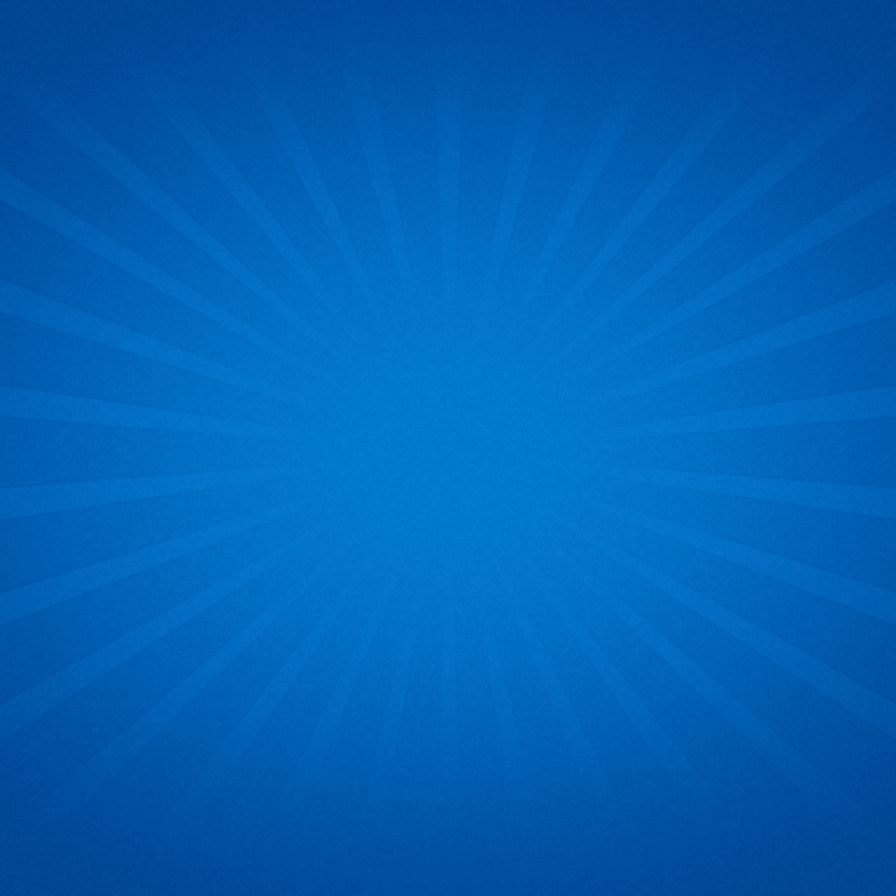
Give the GLSL for this background, as a WebGL 1 fragment shader.

```glsl
precision highp float;
// Blue sunburst: a soft elliptical glow darkening toward the corners, with
// thin pale rays from the centre. Rays come from repeating the polar angle;
// faint dark rims outline them, and mottled grain covers it all.
uniform vec2 u_resolution;

const float PI = 3.14159;
const vec2 CENTER = vec2(0.501, 0.495);

// Glow
const vec3 GLOW_COLOR = vec3(0.008, 0.474, 0.804);
const vec3 MID_COLOR  = vec3(0.002, 0.376, 0.708);
const vec3 EDGE_COLOR = vec3(0.000, 0.272, 0.577);
const vec2 GLOW_SCALE = vec2(1.5, 2.0);
const vec2 GLOW_RANGE = vec2(0.10, 1.25);

// Rays
const float RAY_COUNT = 30.0;
const float RAY_HALF_ANGLE = 0.031;
const float UPPER_SPREAD = 0.047;    // widens the gaps around the top ray
const float SIDE_SPREAD = 0.023;     // widens the gaps at left and right
const vec3 RAY_LIGHT = vec3(0.002, 0.027, 0.030);
const float TOP_STRENGTH = 0.80;     // ray strength relative to the sides
const float BOTTOM_STRENGTH = 0.58;
const vec2 RAY_RISE = vec2(0.06, 0.37);
const vec2 TOP_FADE = vec2(0.27, 0.49);
const vec2 BOTTOM_FADE = vec2(0.22, 0.46);
const vec3 RIM_SHADE = vec3(0.001, 0.009, 0.010);
const float RIM_WIDTH = 0.0014;

// Grain
const float FINE_CELLS = 512.0;
const float MOTTLE_CELLS = 230.0;
const float FINE_AMOUNT = 0.014;
const float MOTTLE_AMOUNT = 0.012;

float hash(vec2 p) {
  vec3 q = fract(vec3(p.xyx) * 0.1031);
  q += dot(q, q.yzx + 33.33);
  return fract((q.x + q.y) * q.z);
}

float valueNoise(vec2 p) {
  vec2 cell = floor(p);
  vec2 t = fract(p);
  t = t * t * (3.0 - 2.0 * t);
  float low = mix(hash(cell), hash(cell + vec2(1.0, 0.0)), t.x);
  float high = mix(hash(cell + vec2(0.0, 1.0)), hash(cell + 1.0), t.x);
  return mix(low, high, t.y);
}

// Sum of bell-shaped fine grain and soft mottling, centred on zero
float grain(vec2 uv) {
  vec2 cell = floor(uv * FINE_CELLS);
  float fine = hash(cell) + hash(cell + 617.0) - 1.0;
  float mottle = valueNoise(uv * MOTTLE_CELLS) - 0.5;
  return FINE_AMOUNT * fine + MOTTLE_AMOUNT * mottle;
}

vec3 glow(vec2 p) {
  float s = smoothstep(GLOW_RANGE.x, GLOW_RANGE.y, length(p * GLOW_SCALE));
  vec3 inner = mix(GLOW_COLOR, MID_COLOR, min(s * 2.0, 1.0));
  return mix(inner, EDGE_COLOR, max(s * 2.0 - 1.0, 0.0));
}

// Undoes the uneven spacing, so that the rays repeat at equal angles
float evenAngle(float angle) {
  float upper = step(abs(angle), PI / 3.0);
  float side = step(abs(abs(angle) - 0.5 * PI), 0.25 * PI);
  return angle - upper * UPPER_SPREAD * sin(3.0 * angle)
               - side * SIDE_SPREAD * sin(4.0 * angle);
}

// Signed distance to the border of the nearest ray, negative inside
float rayDistance(vec2 p) {
  float angle = evenAngle(atan(p.x, p.y + 1e-5)); // from straight up
  float spacing = 2.0 * PI / RAY_COUNT;
  float offset = mod(angle + 0.5 * spacing, spacing) - 0.5 * spacing;
  return (abs(offset) - RAY_HALF_ANGLE) * length(p);
}

vec3 rays(vec2 p, float pixel) {
  float edge = rayDistance(p);
  float beam = 1.0 - smoothstep(-pixel, pixel, edge);
  float rimOffset = (edge - RIM_WIDTH) / RIM_WIDTH;
  float rim = exp(-rimOffset * rimOffset);

  float up = smoothstep(-0.1, 0.1, p.y);
  vec2 fadeRange = mix(BOTTOM_FADE, TOP_FADE, up);
  float rise = smoothstep(RAY_RISE.x, RAY_RISE.y, length(p));
  float fade = 1.0 - smoothstep(fadeRange.x, fadeRange.y, abs(p.y));
  float central = mix(BOTTOM_STRENGTH, TOP_STRENGTH, up);
  float strength = mix(central, 1.0, min(2.0 * abs(p.x), 1.0));
  return (RAY_LIGHT * beam * strength - RIM_SHADE * rim) * rise * fade;
}

void main() {
  vec2 uv = gl_FragCoord.xy / u_resolution;
  vec2 p = uv - CENTER;
  float pixel = 1.0 / min(u_resolution.x, u_resolution.y);

  vec3 color = glow(p) + rays(p, pixel) + grain(uv);
  gl_FragColor = vec4(clamp(color, 0.0, 1.0), 1.0);
}
```
